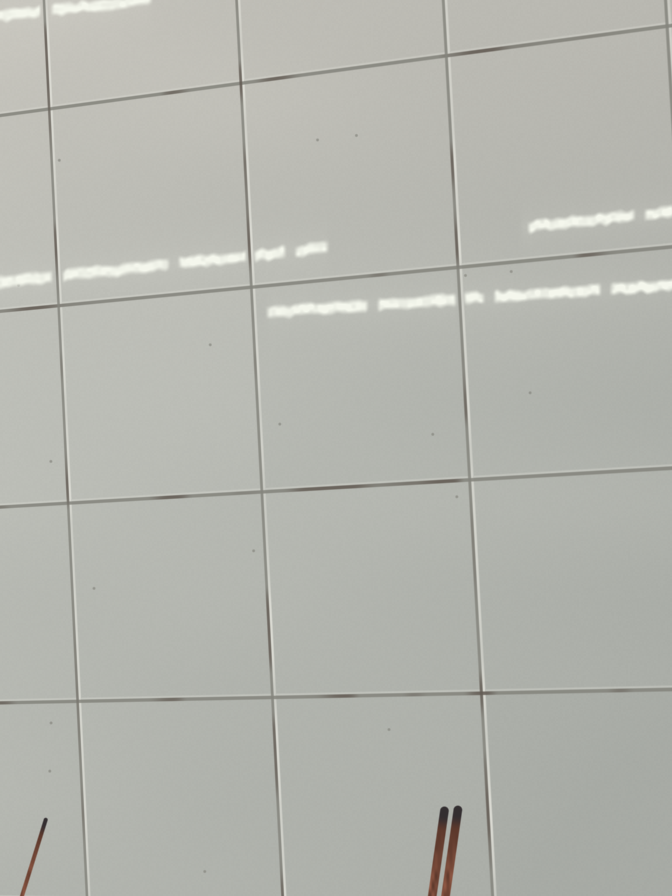
A WebGL 2 fragment shader for this texture:

```glsl
#version 300 es
precision highp float;
// Glossy pale wall tiles in slight perspective, with worn grout, lamp reflections and thin sticks.
uniform vec2 u_resolution;
out vec4 outColor;

const vec3 TILE_LIGHT = vec3(0.765, 0.770, 0.742);
const vec3 TILE_DARK = vec3(0.655, 0.668, 0.645);
const vec3 GROUT = vec3(0.52, 0.52, 0.49);
const vec3 GROUT_DIRT = vec3(0.38, 0.35, 0.32);
const vec3 EDGE_LIGHT = vec3(0.87, 0.87, 0.84);
const vec3 LAMP = vec3(0.96, 0.97, 0.93);
const vec3 STICK = vec3(0.36, 0.22, 0.17);
const vec3 STICK_TIP = vec3(0.20, 0.18, 0.19);

float hash(vec2 p) {
  vec3 q = fract(vec3(p.xyx) * 0.1031);
  q += dot(q, q.yzx + 33.33);
  return fract((q.x + q.y) * q.z);
}

float noise(vec2 p) {
  vec2 i = floor(p), f = fract(p);
  f = f * f * (3.0 - 2.0 * f);
  float low = mix(hash(i), hash(i + vec2(1, 0)), f.x);
  float high = mix(hash(i + vec2(0, 1)), hash(i + vec2(1, 1)), f.x);
  return mix(low, high, f.y);
}

// Tile coordinates: whole numbers fall on the joints.
vec2 tileSpace(vec2 p) {
  float t = p.x - (0.0495 + 0.048 * p.y);
  float column = t / (0.2077 + 0.0033 * p.y + 0.034 * t);
  float row = (p.y - 0.129 + 0.134 * p.x) / (0.2185 + 0.038 * p.x);
  return vec2(column, row);
}

float band(float d, float halfWidth, float soft) {
  return 1.0 - smoothstep(halfWidth - soft, halfWidth + soft, abs(d));
}

// Broken row of lamp reflections along a slanted line, between two x limits.
float lampRow(vec2 p, float start, float slope, float phase, vec2 limits) {
  float ripple = (noise(p * vec2(130.0, 40.0)) - 0.5) * 0.004;
  float d = p.y - start + slope * p.x + ripple;
  float gap = abs(fract((p.x - phase) / 0.130 + 0.5) - 0.5) * 0.130;
  float ends = smoothstep(limits.x, limits.x + 0.008, p.x)
             * (1.0 - smoothstep(limits.y - 0.008, limits.y, p.x));
  float core = band(d, 0.0055, 0.0035) * smoothstep(0.003, 0.010, gap);
  float glow = 0.10 * exp(-abs(d) * 75.0);
  return ends * (core * (0.70 + 0.35 * noise(p * 190.0)) + glow);
}

// Distance to a segment in x, position along it in y.
vec2 segment(vec2 p, vec2 a, vec2 b) {
  vec2 pa = p - a, ba = b - a;
  float h = clamp(dot(pa, ba) / dot(ba, ba), 0.0, 1.0);
  return vec2(length(pa - ba * h), h);
}

vec3 addStick(vec3 color, vec2 p, vec2 tip, vec2 base, float radius, float px) {
  vec2 s = segment(p, tip, base);
  float grain = noise(p * vec2(300.0, 90.0));
  vec3 wood = mix(STICK, STICK * 1.6, grain * smoothstep(0.1, 0.8, s.y));
  wood = mix(STICK_TIP, wood, smoothstep(0.05, 0.22, s.y));
  return mix(color, wood, band(s.x, radius, px));
}

void main() {
  float px = 1.0 / u_resolution.y;
  vec2 p = vec2(gl_FragCoord.x, u_resolution.y - gl_FragCoord.y) * px;
  vec2 tile = tileSpace(p);
  vec2 joint = floor(tile + 0.5);
  vec2 d = (tile - joint) * vec2(0.225, 0.232);

  // Glaze: broad falloff, small shifts between tiles, cloudy reflections
  float shade = 0.58 * p.y + 0.62 * p.x;
  shade += (hash(floor(tile) + 7.0) - 0.5) * 0.10;
  shade += (noise(p * vec2(4.0, 9.0)) - 0.5) * 0.16;
  vec3 color = mix(TILE_LIGHT, TILE_DARK, clamp(shade, 0.0, 1.0));
  color += vec3(0.012, 0.0, -0.002) * (1.0 - smoothstep(0.0, 0.5, p.y));
  color += (hash(floor(p * 512.0)) - 0.5) * 0.008;

  // Sparse specks
  vec2 cell = floor(p * 24.0);
  vec2 spot = vec2(hash(cell + 3.0), hash(cell + 11.0)) * 0.6 + 0.2;
  float speck = band(length(fract(p * 24.0) - spot) / 24.0, 0.0015, px);
  color = mix(color, GROUT, speck * step(0.95, hash(cell + 29.0)) * 0.7);

  // Lamp reflections, interrupted by the joints
  float lamp = lampRow(p, 0.018, 0.11, 0.052, vec2(-0.1, 0.172));
  lamp += lampRow(p, 0.315, 0.105, 0.064, vec2(-0.1, 0.369));
  lamp += lampRow(p, 0.315, 0.105, 0.064, vec2(0.578, 1.0));
  lamp += lampRow(p, 0.369, 0.068, 0.026, vec2(0.295, 1.0));
  lamp *= smoothstep(0.002, 0.008, abs(d.x));
  color = mix(color, LAMP, clamp(lamp, 0.0, 1.0));

  // Grout: dirt along both joints, lit rim beside each one
  float wearX = noise(vec2(joint.x * 17.0, p.y * 22.0));
  float wearY = noise(vec2(p.x * 26.0, joint.y * 13.0 + 5.0));
  float rimX = band(d.x - 0.0022, 0.0015, px) * (0.45 + 0.5 * wearX);
  float rimY = band(d.y + 0.0030, 0.0012, px) * 0.35;
  color = mix(color, EDGE_LIGHT, max(rimX, rimY));
  vec3 groutX = mix(GROUT, GROUT_DIRT, smoothstep(0.45, 0.95, wearX));
  vec3 groutY = mix(GROUT, GROUT_DIRT, smoothstep(0.55, 0.95, wearY));
  color = mix(color, groutY, band(d.y, 0.0019, px) * 0.88);
  color = mix(color, groutX, band(d.x + 0.0005, 0.0015, px) * 0.85);

  // Thin sticks rising from the lower edge
  color = addStick(color, p, vec2(0.051, 0.915), vec2(0.023, 1.005), 0.0022, px);
  for (int i = 0; i < 2; i++) {
    vec2 shift = vec2(0.015, -0.001) * float(i);
    color = addStick(color, p, vec2(0.496, 0.905) + shift, vec2(0.481, 1.01) + shift, 0.0048, px);
  }
  outColor = vec4(clamp(color, 0.0, 1.0), 1.0);
}
```
